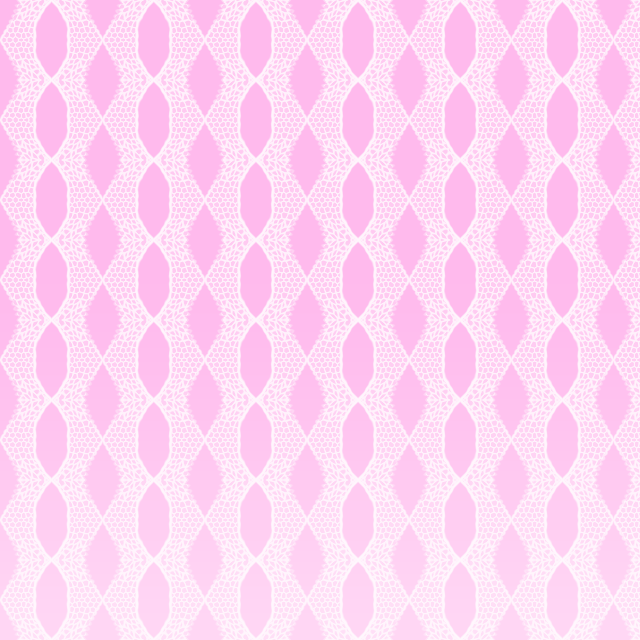
Write a Shadertoy shader that draws this pattern.

```glsl
// Lengths are in half repeats: one unit is half the height of a lace motif
const float UNITS_PER_CANVAS = 16.0;        // 8 repeats down
const vec2  HALF_REPEAT  = vec2(1.277, 1.0);
const vec2  CROSSING     = vec2(1.29, 0.0); // first crossing of the bands
const float OVAL_WIDTH   = 0.44;
const float OVAL_POWER   = 2.5;
const float DIAMOND_EDGE = 0.80;            // band's outer edge at its waist
const float FRINGE_DEPTH = 0.11;
const float FRINGE_COUNT = 7.0;
const float EDGE_WOBBLE  = 0.05;
const float CORD_RADIUS  = 0.028;
const float SOFTNESS     = 0.035;
const float MESH_PITCH   = 0.135;
const float LEAF_STRETCH = 0.52;
const float VEIL         = 0.24;
const float THREAD       = 0.84;
const vec3  TOP_PINK     = vec3(1.0, 0.73, 0.93);
const vec3  BOTTOM_PINK  = vec3(1.0, 0.85, 0.96);
const vec3  LACE_WHITE   = vec3(1.0, 0.985, 0.995);

vec2 hash2(vec2 p) {
    vec3 q = fract(vec3(p.xyx) * vec3(0.1031, 0.1030, 0.0973));
    q += dot(q, q.yzx + 33.33);
    return fract((q.xx + q.yz) * q.zy);
}

float gradientNoise(vec2 p) {
    vec2 i = floor(p), f = fract(p);
    vec2 w = f * f * f * (f * (f * 6.0 - 15.0) + 10.0);
    vec2 o = vec2(0.0, 1.0);
    float a = dot(hash2(i) * 2.0 - 1.0, f);
    float b = dot(hash2(i + o.yx) * 2.0 - 1.0, f - o.yx);
    float c = dot(hash2(i + o.xy) * 2.0 - 1.0, f - o.xy);
    float d = dot(hash2(i + o.yy) * 2.0 - 1.0, f - o.yy);
    return mix(mix(a, b, w.x), mix(c, d, w.x), w.y);
}

// Mirror the plane into a quarter of one repeat
vec2 foldRepeat(vec2 p) {
    return abs(mod(p - CROSSING + HALF_REPEAT, 2.0 * HALF_REPEAT) - HALF_REPEAT);
}

// Cellular threads: round scales in the bulge, slanted leaves at the waist
float laceMesh(vec2 q, float blur) {
    float roundness = smoothstep(0.3, 0.85, q.y);
    float stretch = mix(LEAF_STRETCH, 1.0, roundness);
    float jitter = mix(0.75, 0.35, roundness);
    vec2 p = q / MESH_PITCH;
    vec2 cell = floor(p);
    float nearest = 9.0, second = 9.0;
    for (int j = -2; j <= 2; j++) {
        for (int i = -2; i <= 2; i++) {
            vec2 id = cell + vec2(i, j);
            vec2 site = id + 0.5 + jitter * (hash2(id + 40.0) - 0.5);
            site.x += 0.5 * mod(id.y, 2.0) - 0.25;
            vec2 d = site - p;
            vec2 slanted = vec2(d.x + d.y, d.y - d.x) * 0.7071;
            float dist = length(slanted * vec2(stretch, 1.0));
            second = min(second, max(nearest, dist));
            nearest = min(nearest, dist);
        }
    }
    return 1.0 - smoothstep(0.06, 0.36 + blur, second - nearest);
}

float cord(float dist, float radius, float soft) {
    return 1.0 - smoothstep(radius - soft * 0.5, radius + soft, abs(dist));
}

void mainImage(out vec4 fragColor, in vec2 fragCoord) {
    vec2 uv = fragCoord / iResolution.y;
    float pixel = UNITS_PER_CANVAS / iResolution.y;
    float soft = max(SOFTNESS, pixel);
    vec2 q = foldRepeat(uv * UNITS_PER_CANVAS);

    // Band edges: oval opening inside, fringed diamond outside
    float wobble = EDGE_WOBBLE * gradientNoise(q * 6.0 + 7.0);
    float oval = OVAL_WIDTH * (1.0 - pow(1.0 - q.y, OVAL_POWER));
    oval += wobble * smoothstep(0.0, 0.3, q.y);
    float diamond = mix(DIAMOND_EDGE, HALF_REPEAT.x, pow(q.y, 1.35));
    float waist = 1.0 - q.y;
    float leaf = abs(sin(3.14159 * FRINGE_COUNT * (q.y + 0.25 * q.x)));
    float fringe = diamond + waist * (FRINGE_DEPTH * (leaf - 0.5) + wobble);

    // Slope correction keeps the cords even in width
    float ovalSlope = OVAL_WIDTH * OVAL_POWER * pow(waist, OVAL_POWER - 1.0);
    float innerDist = (q.x - oval) / sqrt(1.0 + ovalSlope * ovalSlope);
    float outerDist = (fringe - q.x) * 0.85;
    float band = smoothstep(-soft, soft, innerDist) * smoothstep(-soft, soft, outerDist);

    // Threads, veil and bordering cords
    float mesh = laceMesh(q, pixel);
    float lace = band * (VEIL + (THREAD - VEIL) * mesh);
    float innerCord = cord(innerDist, CORD_RADIUS, soft);
    float outerCord = cord(outerDist, CORD_RADIUS * 0.8, soft);
    outerCord *= mix(0.35, 0.85, smoothstep(0.35, 0.8, q.y));
    lace = max(lace, max(0.9 * innerCord, outerCord));

    vec3 ground = mix(BOTTOM_PINK, TOP_PINK, smoothstep(-0.1, 0.6, uv.y));
    fragColor = vec4(mix(ground, LACE_WHITE, lace), 1.0);
}
```
